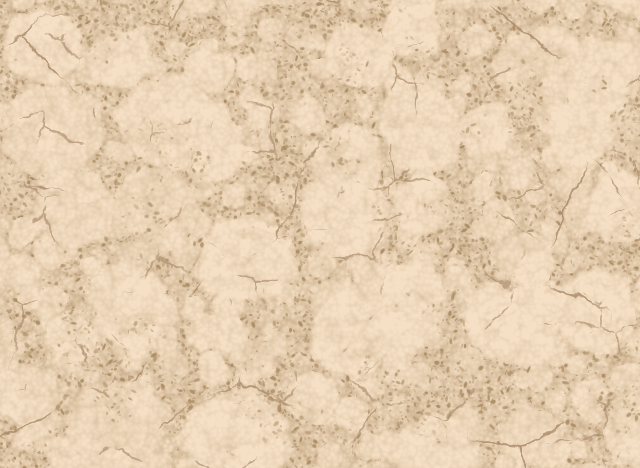
Reproduce this texture procedurally as a WebGL 2 fragment shader.

```glsl
#version 300 es
precision highp float;
// Cream limestone: pale rounded nodules sit in a tan, mottled matrix that is
// peppered with small brown grains and crossed by broken hairline cracks.
// Cellular noise places the parts; warped layered sines vary them.

#define PALE vec3(0.947, 0.860, 0.753)  // lightest stone
#define FADE vec3(1.0, 1.12, 1.31)      // colour lost per unit of depth
#define CRACK_TINT vec3(0.67, 0.55, 0.42)
#define NODULE_SCALE 5.0                // large nodules per canvas height
#define PEBBLE_SCALE 12.5               // small nodules per canvas height
#define GRAIN_SCALE 64.0                // grains per canvas height
#define GRAIN_DEPTH 0.20
#define BASE_DEPTH 0.036
#define MATRIX_DEPTH 0.036
#define MOTTLE 0.072
#define CRACK_SCALE 3.6
#define CRACK_WIDTH 0.0017              // half width in canvas heights

uniform vec2 u_resolution;
out vec4 outColor;

vec2 hash2(vec2 c) {
  vec3 q = fract(c.xyx * vec3(0.1031, 0.1030, 0.0973));
  q += dot(q, q.yzx + 33.33);
  return fract((q.xx + q.yz) * q.zy);
}

// Layered sines, each layer turned, doubled and bent; roughly -1 to 1
float field(vec2 p) {
  float sum = 0.0, amp = 0.5;
  for (int i = 0; i < 5; i++) {
    p = mat2(1.2, 1.6, -1.6, 1.2) * p + 1.7;
    p += 0.7 * sin(p.yx * 0.6 + float(i));
    sum += amp * sin(p.x) * sin(p.y);
    amp *= 0.6;
  }
  return sum;
}

// Offsets to the nearest (xy) and second nearest (zw) cell points
vec4 cellular(vec2 p, float seed) {
  vec2 base = floor(p);
  vec4 near = vec4(9.0);
  for (int y = -1; y <= 1; y++)
    for (int x = -1; x <= 1; x++) {
      vec2 cell = base + vec2(x, y);
      vec2 o = cell + hash2(cell + seed) - p;
      float d = dot(o, o);
      if (d < dot(near.xy, near.xy)) near = vec4(o, near.xy);
      else if (d < dot(near.zw, near.zw)) near.zw = o;
    }
  return near;
}

// Distance to the closest nodule in units of its radius, and its random id
vec2 nodules(vec2 p, float seed) {
  vec2 base = floor(p), best = vec2(9.0, 0.0);
  for (int y = -1; y <= 1; y++)
    for (int x = -1; x <= 1; x++) {
      vec2 cell = base + vec2(x, y);
      vec2 look = hash2(cell + seed + 57.0);
      vec2 offset = p - cell - 0.15 - 0.7 * hash2(cell + seed);
      float d = length(offset) / mix(0.25, 0.56, look.x);
      if (d < best.x) best = vec2(d, look.y);
    }
  return best;
}

// Thin soft line around a nodule
float rim(float d, float width) {
  float x = (d - 0.97) / width;
  return exp(-x * x);
}

// Scattered, randomly turned ellipses; returns the strongest one here
float grains(vec2 p, float density, float seed) {
  vec2 base = floor(p);
  float strongest = 0.0;
  for (int y = -1; y <= 1; y++)
    for (int x = -1; x <= 1; x++) {
      vec2 cell = base + vec2(x, y);
      vec2 look = hash2(cell + seed + 31.0), size = hash2(cell + seed + 83.0);
      vec2 offset = p - cell - hash2(cell + seed);
      float turn = 6.2832 * look.y, c = cos(turn), s = sin(turn);
      vec2 axes = vec2(mix(0.24, 0.56, size.x), mix(0.18, 0.32, size.y));
      float d = length(mat2(c, -s, s, c) * offset / axes);
      float shape = 1.0 - smoothstep(0.45, 1.25, d);
      float present = smoothstep(0.0, 0.12, density - look.x);
      strongest = max(strongest, shape * present * mix(0.35, 1.0, fract(size.x * 7.0 + look.y)));
    }
  return strongest;
}

// Cell borders of even width, kept only where the mask is open
float cracks(vec2 p, float scale, float mask, float seed) {
  vec4 near = cellular(p * scale, seed);
  float edge = dot(0.5 * (near.xy + near.zw), normalize(near.zw - near.xy)) / scale;
  float width = CRACK_WIDTH * (0.4 + mask);
  return (1.0 - smoothstep(0.3 * width, 1.7 * width, edge)) * mask;
}

void main() {
  vec2 p = gl_FragCoord.xy / u_resolution.y;
  vec2 warp = vec2(field(p * 5.0), field(p * 5.0 + 9.0));
  vec2 rough = vec2(field(p * 17.0 + 3.0), field(p * 17.0 + 14.0));
  vec2 bent = p + 0.020 * warp + 0.008 * rough;

  // Nodules and the matrix left between them
  vec2 big = nodules(bent * NODULE_SCALE, 11.0);
  vec2 small = nodules(bent * PEBBLE_SCALE, 140.0);
  float bigCover = 1.0 - smoothstep(0.84, 1.04, big.x);
  float smallCover = 1.0 - smoothstep(0.76, 1.04, small.x);
  float matrix = (1.0 - bigCover) * (1.0 - 0.75 * smallCover);
  float patches = field(p * 6.0 + 30.0) + 0.4 * rough.x;
  float density = smoothstep(-0.55, 0.75, patches + 0.9 * (matrix - 0.5));

  // Depth of tone: matrix, rims, rings and mottling
  float depth = BASE_DEPTH + MATRIX_DEPTH * (0.6 * matrix + density - 0.1);
  depth -= 0.026 * big.y * bigCover + 0.022 * small.y * smallCover;
  float rims = rim(big.x, 0.06) + 0.8 * rim(small.x, 0.10);
  depth += 0.024 * rims * smoothstep(-0.3, 0.4, rough.x);
  depth += 0.007 * bigCover * sin(17.0 * big.x + 6.0 * big.y + 3.0 * rough.y);
  float mottle = length(cellular(bent * 38.0, 5.0).xy) + length(cellular(p * 92.0, 71.0).xy) - 1.0;
  depth += MOTTLE * (0.75 + 0.5 * matrix) * mottle + 0.022 * rough.y;

  // Brown grains in two sizes
  float grain = grains(p * GRAIN_SCALE, 0.62 * density, 7.0);
  grain = max(grain, 0.7 * grains(p * GRAIN_SCALE * 1.6, 0.50 * density, 211.0));
  depth += GRAIN_DEPTH * grain;
  vec3 color = PALE - FADE * clamp(depth, -0.015, 0.26);

  // Long cracks and short hairlines, leaning up to the right
  vec2 lean = mat2(0.8, -0.6, 0.6, 0.8) * (p + 0.02 * warp + 0.010 * rough) * vec2(1.0, 1.15);
  float longMask = smoothstep(0.14, 0.50, field(p * 4.0 + 21.0));
  float shortMask = smoothstep(0.16, 0.50, field(p * 9.0 + 47.0));
  float crack = cracks(lean, CRACK_SCALE, longMask, 19.0);
  crack = max(crack, 0.8 * cracks(lean, CRACK_SCALE * 2.1, shortMask, 90.0));
  outColor = vec4(mix(color, CRACK_TINT, 0.85 * crack), 1.0);
}
```
